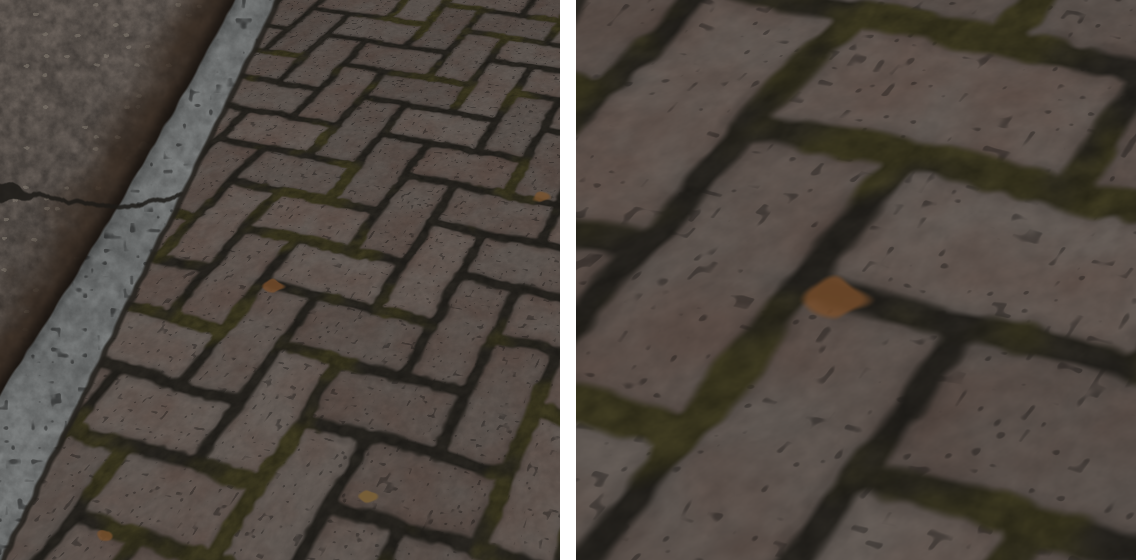
Left: the whole. Right: its middle third, enlarged.
Write a Shadertoy shader that draws this texture.

```glsl
// Ground plane: position of the lattice origin, its two axes and their foreshortening
const vec2 ORIGIN = vec2(0.130, 0.078);
const vec2 AXIS_U = vec2(0.1178, -0.0382);
const vec2 AXIS_V = vec2(0.1087, 0.1344);
const vec2 FORESHORTEN = vec2(-0.021, 0.0717);

// Sizes: joints in brick widths, the rest in canvas units
const float JOINT_HALF = 0.085;
const float CORNER_RADIUS = 0.05;
const float EDGE_SOFTNESS = 0.035;
const float WOBBLE = 0.07;
const float CRACK_HALF = 0.0025;

const vec3 BRICK_GREY = vec3(0.365, 0.335, 0.315);
const vec3 BRICK_RED = vec3(0.345, 0.292, 0.267);
const vec3 JOINT = vec3(0.135, 0.125, 0.108);
const vec3 MOSS = vec3(0.23, 0.215, 0.11);
const vec3 KERB = vec3(0.425, 0.435, 0.435);
const vec3 ASPHALT = vec3(0.325, 0.298, 0.278);
const vec3 GUTTER = vec3(0.205, 0.160, 0.125);
const vec3 PEBBLE = vec3(0.50, 0.47, 0.43);
const vec3 LEAF_YELLOW = vec3(0.50, 0.44, 0.23);
const vec3 LEAF_ORANGE = vec3(0.47, 0.29, 0.16);

float hash(vec2 p) {
    vec3 q = fract(p.xyx * 0.1031);
    q += dot(q, q.yzx + 33.33);
    return fract((q.x + q.y) * q.z);
}

float noise(vec2 p) {
    vec2 i = floor(p), f = fract(p);
    f = f * f * (3.0 - 2.0 * f);
    return mix(mix(hash(i), hash(i + vec2(1, 0)), f.x),
               mix(hash(i + vec2(0, 1)), hash(i + vec2(1, 1)), f.x), f.y);
}

float fbm(vec2 p) {
    float sum = 0.0, weight = 0.533;
    for (int i = 0; i < 4; i++) {
        sum += weight * noise(p);
        p = mat2(1.6, 1.2, -1.2, 1.6) * p + 7.3;
        weight *= 0.5;
    }
    return sum;
}

// Soft irregular dots in a share of the unit cells
float scatter(vec2 p, float share, float radius) {
    vec2 cell = floor(p);
    vec2 centre = 0.35 + 0.3 * vec2(hash(cell + 3.7), hash(cell + 9.1));
    float d = length((fract(p) - centre) * vec2(0.8, 1.3)) + 0.12 * (noise(p * 6.0) - 0.5);
    return step(hash(cell + 21.4), share) * smoothstep(radius, radius * 0.6, d);
}

// Inverse projection from the canvas to the ground
vec2 toGround(vec2 uv) {
    vec2 d = uv - ORIGIN;
    return inverse(mat2(AXIS_U - FORESHORTEN.x * d, AXIS_V - FORESHORTEN.y * d)) * d - 2.0;
}

vec3 paving(vec2 uv) {
    vec2 ground = toGround(uv);
    float pixel = max(fwidth(ground.x), fwidth(ground.y));
    vec2 g = ground + WOBBLE * (vec2(noise(ground * 2.3), noise(ground * 2.3 + 40.0)) - 0.5);

    // Herringbone: four cells per diagonal step, two for each direction
    vec2 cell = floor(g);
    float phase = mod(cell.x + cell.y, 4.0);
    bool lying = phase < 1.5;
    vec2 along = lying ? vec2(1, 0) : vec2(0, 1);
    vec2 corner = cell - along * mod(phase, 2.0);
    vec2 halfSize = 0.5 + 0.5 * along;
    vec2 q = abs(g - corner - halfSize) - halfSize + JOINT_HALF + CORNER_RADIUS;
    float d = length(max(q, 0.0)) + min(max(q.x, q.y), 0.0) - CORNER_RADIUS;
    d += 0.05 * (noise(g * 9.0) - 0.5);

    // Brick tone, grain and pits
    float tone = hash(corner + 50.0);
    float blotch = fbm(g * 2.5 + 11.0);
    vec3 brick = mix(BRICK_GREY, BRICK_RED, clamp(0.45 * tone + 1.6 * (blotch - 0.38), 0.0, 1.0));
    brick *= 0.95 + 0.1 * hash(corner + 80.0) + 0.16 * (fbm(g * 13.0) - 0.5);
    brick *= 1.0 - 0.08 * smoothstep(0.6, 1.0, uv.y);
    brick *= 1.0 - 0.28 * smoothstep(0.80, 0.95, noise(g * 17.0));
    brick *= 1.0 - 0.12 * smoothstep(-0.13, 0.0, d);

    // Earth and moss between the bricks
    float moss = smoothstep(0.52, 0.72, fbm(g * 0.9 + 5.0));
    vec3 joint = mix(JOINT, MOSS, 0.75 * moss) * (0.75 + 0.5 * fbm(g * 9.0));
    float soft = max(EDGE_SOFTNESS, pixel);
    vec3 colour = mix(brick, joint, smoothstep(-soft, soft, d + 0.03 * moss));

    vec3 leaf = mix(LEAF_YELLOW, LEAF_ORANGE, hash(floor(uv * 13.0) + 6.0));
    return mix(colour, leaf, 0.8 * scatter(uv * 13.0, 0.03, 0.2));
}

vec3 road(vec2 uv, float kerbDistance) {
    vec3 colour = ASPHALT * (0.72 + 0.56 * fbm(uv * 75.0)) * (0.84 + 0.22 * uv.y);
    colour = mix(colour, PEBBLE, 0.6 * scatter(uv * 55.0, 0.10, 0.27));
    colour = mix(colour, PEBBLE, 0.9 * scatter(uv * 17.0 + 4.0, 0.05, 0.2));
    float dirt = smoothstep(0.15, 0.03, kerbDistance + 0.09 * (fbm(uv * 14.0) - 0.5));
    colour = mix(colour, GUTTER * (0.8 + 0.4 * fbm(uv * 45.0)), 0.9 * dirt);
    return colour * mix(0.5, 1.0, smoothstep(0.0, 0.035, kerbDistance));
}

void mainImage(out vec4 fragColor, in vec2 fragCoord) {
    vec2 uv = fragCoord / iResolution.xy;
    float pixel = 1.0 / iResolution.y;
    float ragged = 0.005 * (noise(uv * 45.0) - 0.5);
    float fromRight = uv.x - (0.003 + 0.493 * uv.y) + ragged;
    float fromLeft = uv.x - (-0.201 + 0.703 * uv.y - 0.082 * uv.y * uv.y) + ragged;

    // Kerb stone with grain and pits
    vec3 kerb = KERB * (0.80 + 0.36 * fbm(uv * 65.0)) * (0.92 + 0.16 * fbm(uv * 9.0));
    kerb *= 1.0 - 0.4 * smoothstep(0.78, 0.95, noise(uv * 85.0));
    kerb *= 1.0 - 0.2 * smoothstep(0.025, 0.0, fromLeft);
    vec3 side = mix(road(uv, max(-fromLeft, 0.0)), kerb, smoothstep(-0.003, 0.003, fromLeft));

    // Crack across road and kerb, broken open at the far side
    float crackLine = 0.629 + 0.15 * abs(uv.x - 0.2) + 0.018 * (fbm(uv.xx * 25.0) - 0.5);
    float opening = CRACK_HALF + 0.022 * smoothstep(0.08, 0.0, uv.x) * noise(uv * 30.0);
    float crack = smoothstep(opening + 0.002 + pixel, opening - 0.001, abs(uv.y - crackLine));
    side = mix(side, JOINT * 0.8, 0.85 * crack);

    // Dark seam where the bricks meet the kerb
    vec3 colour = mix(side, paving(uv), smoothstep(-0.002 - pixel, 0.002 + pixel, fromRight));
    float seam = smoothstep(0.009, 0.002, abs(fromRight - 0.002));
    fragColor = vec4(mix(colour, JOINT, 0.85 * seam), 1.0);
}
```
